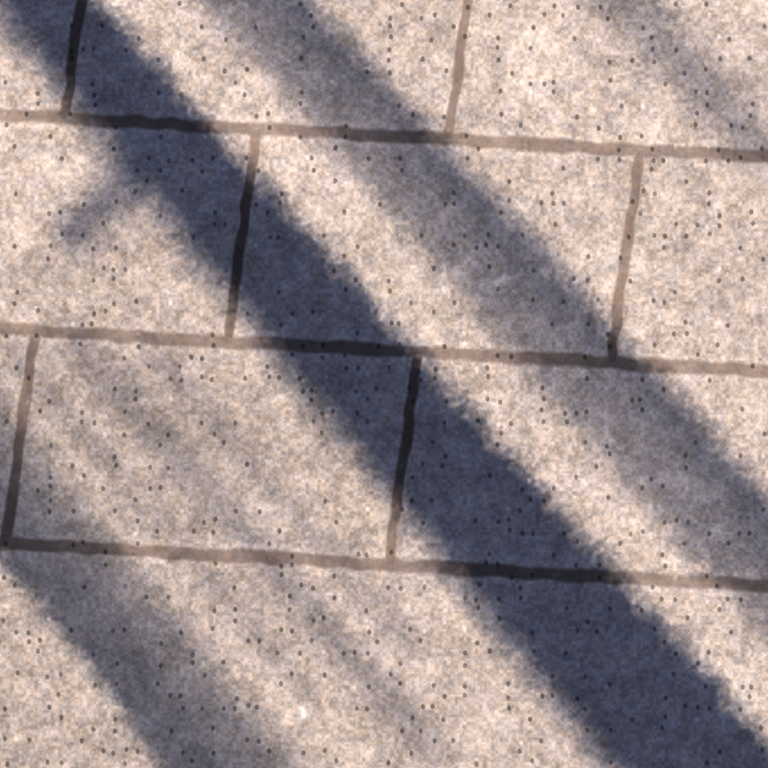
A WebGL 1 fragment shader for this texture:

```glsl
precision highp float;
// Sunlit rough paving in a staggered bond, crossed by soft diagonal shadows.
// Slanted row coordinates place the joints, pairs of sloping edges form the
// shadows, and layered value noise supplies the grain and pits of the stone.
uniform vec2 u_resolution;

float hash(vec2 p) {
  vec3 q = fract(vec3(p.xyx) * 0.1031);
  q += dot(q, q.yzx + 33.33);
  return fract((q.x + q.y) * q.z);
}

float noise(vec2 p) {
  vec2 i = floor(p), f = fract(p);
  f = f * f * (3.0 - 2.0 * f);
  return mix(mix(hash(i), hash(i + vec2(1, 0)), f.x),
             mix(hash(i + vec2(0, 1)), hash(i + vec2(1, 1)), f.x), f.y);
}

float fbm(vec2 p) {
  float sum = 0.0, amp = 0.5;
  for (int i = 0; i < 4; i++) {
    sum += amp * noise(p);
    p = mat2(1.6, 1.2, -1.2, 1.6) * p + 7.3;
    amp *= 0.5;
  }
  return sum;
}

// Shadow between two edges, each given as (x at the top, x per unit down).
float band(vec2 p, vec2 left, vec2 right, float softLeft, float softRight) {
  float a = p.x - left.x - left.y * p.y;
  float b = right.x + right.y * p.y - p.x;
  return smoothstep(-softLeft, softLeft, a) * smoothstep(-softRight, softRight, b);
}

// Soft streak along a segment.
float streak(vec2 p, vec2 a, vec2 b, float radius) {
  vec2 d = b - a;
  float t = clamp(dot(p - a, d) / dot(d, d), 0.0, 1.0);
  float r = length(p - a - d * t) / radius;
  return exp(-r * r);
}

float shadowAmount(vec2 p) {
  p += 0.022 * (vec2(fbm(p * 28.0), fbm(p * 28.0 + 40.0)) - 0.47);
  p += 0.012 * (vec2(noise(p * 150.0), noise(p * 150.0 + 9.0)) - 0.5);
  float main = band(p, vec2(-0.021, 0.81), vec2(0.13, 0.903), 0.045, 0.03);
  float second = band(p, vec2(0.26, 0.887), vec2(0.41, 0.92), 0.04, 0.035);
  second *= 0.57 + 0.2 * smoothstep(0.29, 0.39, p.x - 0.91 * p.y);
  float lower = band(p, vec2(-0.56, 0.77), vec2(-0.43, 0.82), 0.025, 0.045);
  lower *= 0.75 - 0.2 * smoothstep(-0.53, -0.44, p.x - 0.8 * p.y);
  float s = max(main * 0.97, max(second, lower));
  // Branch on the left, thin veils below it and at the upper right
  float faint = 0.62 * streak(p, vec2(0.10, 0.305), vec2(0.20, 0.20), 0.032);
  faint += 0.32 * streak(p, vec2(0.10, 0.45), vec2(0.56, 0.97), 0.028);
  faint += 0.22 * streak(p, vec2(0.20, 0.46), vec2(0.54, 0.84), 0.020);
  faint += 0.20 * streak(p, vec2(0.02, 0.46), vec2(0.40, 0.90), 0.020);
  faint += 0.42 * streak(p, vec2(0.79, -0.02), vec2(0.99, 0.19), 0.040);
  return s + faint * (1.0 - s);
}

void main() {
  vec2 p = gl_FragCoord.xy / u_resolution;
  p.y = 1.0 - p.y;
  float shade = shadowAmount(p);

  // Rows and staggered vertical joints
  vec2 w = p + 0.005 * (vec2(noise(p * 45.0), noise(p * 45.0 + 20.0)) - 0.5);
  float row = (w.y - 0.056 * w.x - 0.149) / 0.279;
  float rowDist = abs(fract(row + 0.5) - 0.5) * 0.279;
  float shift = mod(floor(row), 2.0) < 0.5 ? 0.358 : 0.106;
  float u = (w.x + 0.14 * w.y - shift) / 0.503;
  float colDist = abs(fract(u + 0.5) - 0.5) * 0.503;
  float across = (1.0 - smoothstep(0.005, 0.011, rowDist)) * step(row, 2.5);
  float upright = (1.0 - smoothstep(0.004, 0.009, colDist)) * step(row, 2.0);
  float joint = max(across * 0.85, upright);

  // Stone colour: broad mottling, medium blotches and fine grain
  float mottle = fbm(p * 9.0) - 0.47;
  float blotch = fbm(p * 48.0 + 11.0) - 0.47;
  float grain = noise(p * 190.0) - 0.5 + 0.7 * (noise(p * 340.0 + 31.0) - 0.5);
  vec3 stone = vec3(0.87, 0.78, 0.73);
  stone *= 1.0 - 0.07 * smoothstep(0.75, 0.2, p.x) * smoothstep(0.2, 0.5, p.y);
  stone *= 1.0 + 0.16 * mottle + 0.36 * blotch + 0.24 * grain * (1.0 - 0.6 * joint);
  stone += vec3(0.015, 0.0, -0.02) * (noise(p * 120.0 + 5.0) - 0.5) * 2.0;

  // Scattered dark pits and a few pale chips
  vec2 cell = floor(p * 70.0);
  vec2 spot = fract(p * 70.0) - 0.3 - 0.4 * vec2(hash(cell + 3.0), hash(cell + 8.0));
  float pick = hash(cell + 51.0);
  float dot1 = 1.0 - smoothstep(0.10, 0.27, length(spot * vec2(1.0, 0.8)));
  stone *= 1.0 - 0.38 * dot1 * step(0.86, pick);
  stone += 0.13 * dot1 * step(pick, 0.025);
  float chip = streak(p, vec2(0.647, 0.368), vec2(0.655, 0.362), 0.005);
  chip += streak(p, vec2(0.394, 0.922), vec2(0.396, 0.930), 0.006);
  stone += 0.25 * min(chip, 1.0);

  // Joints sink darker, with a thin worn rim beside them
  float rim = smoothstep(0.009, 0.012, rowDist) * smoothstep(0.021, 0.013, rowDist);
  stone *= 1.0 + 0.05 * rim * step(row, 2.4);
  stone *= mix(vec3(1.0), vec3(0.74, 0.70, 0.68) - 0.25 * shade, joint);

  // Cool skylight fills the shadows
  vec3 light = mix(vec3(1.0), vec3(0.27, 0.32, 0.44), clamp(shade, 0.0, 1.0));
  gl_FragColor = vec4(clamp(stone * light, 0.0, 1.0), 1.0);
}
```
